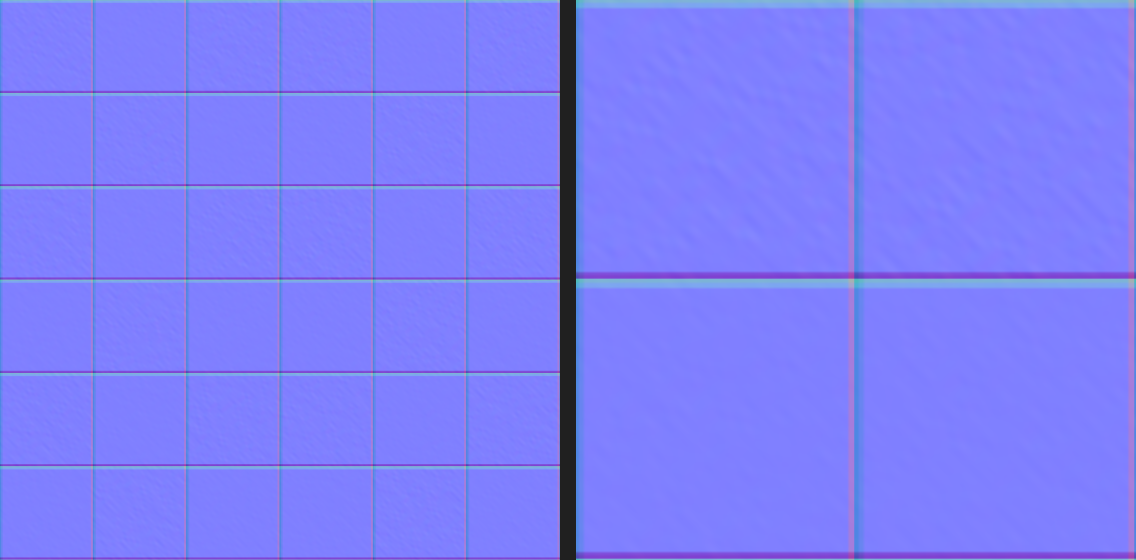
Left, the full canvas; right, a detail of the centre.
A WebGL 1 fragment shader for this texture map:

```glsl
precision highp float;
// Tangent-space normal map of a 6 by 6 grid of square ceramic tiles.
// Each tile has four tinted bevels along its edges, and a finely grained
// face whose roughness alternates between neighbouring tiles.

uniform vec2 u_resolution;

float hash(vec2 cell) {
  vec3 h = fract(vec3(cell.xyx) * vec3(0.1031, 0.1030, 0.0973));
  h += dot(h, h.yzx + 33.33);
  return fract((h.x + h.y) * h.z);
}

// Value noise that repeats after the given whole number of cells.
float wrappedNoise(vec2 q, vec2 period) {
  vec2 cell = floor(q);
  vec2 f = fract(q);
  f = f * f * (3.0 - 2.0 * f);
  vec2 lo = mod(cell, period);
  vec2 hi = mod(cell + 1.0, period);
  return mix(mix(hash(lo), hash(vec2(hi.x, lo.y)), f.x),
             mix(hash(vec2(lo.x, hi.y)), hash(hi), f.x), f.y);
}

// Grain height, stretched along the falling diagonal.
float grainHeight(vec2 p) {
  vec2 diagonal = vec2(p.x + p.y, p.x - p.y);
  float height = 0.0;
  float weight = 0.6;
  vec2 period = vec2(128.0, 80.0);
  for (int i = 0; i < 3; i++) {
    height += weight * wrappedNoise(diagonal * period, period);
    period *= 0.5;
    weight *= 0.9;
  }
  return height;
}

// Strip from the joint (0) to a given width on its positive side.
float strip(float d, float width, float soft, float aa) {
  return smoothstep(-aa, aa, d) * (1.0 - smoothstep(width - soft, width + soft, d));
}

void main() {
  vec2 p = gl_FragCoord.xy / u_resolution;
  vec2 grid = p * 6.0 + vec2(0.006, -0.005);
  vec2 tile = mod(floor(grid), 6.0);
  vec2 joint = fract(grid + 0.5) - 0.5;
  float aa = 3.0 / min(u_resolution.x, u_resolution.y);

  // Face grain: slope of the height field, coarse or fine by tile.
  float rough = mod(mod(tile.x, 3.0) + tile.y, 2.0);
  float stepSize = 0.0016;
  vec2 slope = vec2(
    grainHeight(p + vec2(stepSize, 0.0)) - grainHeight(p - vec2(stepSize, 0.0)),
    grainHeight(p + vec2(0.0, stepSize)) - grainHeight(p - vec2(0.0, stepSize)));
  vec2 tilt = -slope * mix(0.026, 0.055, rough);
  vec3 color = vec3(0.5 + tilt, 1.0 - 2.0 * dot(tilt, tilt));

  // Left and right bevels.
  float left = strip(joint.x, 0.034, 0.008, aa);
  float leftCore = strip(joint.x, 0.016, 0.007, aa);
  float right = strip(-joint.x, 0.021, 0.006, aa);
  color += left * vec3(-0.09, 0.02, -0.06) + leftCore * vec3(-0.10, 0.01, -0.05);
  color += right * vec3(0.15, -0.01, -0.14);

  // Bottom and top bevels.
  float bottom = strip(joint.y, 0.023, 0.006, aa);
  float bottomCore = strip(joint.y, 0.013, 0.006, aa);
  float top = strip(-joint.y, 0.034, 0.007, aa);
  float topCore = strip(-joint.y, 0.015, 0.006, aa);
  color += bottom * vec3(0.0, -0.19, -0.14) + bottomCore * vec3(0.0, -0.05, -0.04);
  color += top * vec3(-0.01, 0.15, -0.06) + topCore * vec3(0.0, 0.05, -0.10);

  gl_FragColor = vec4(clamp(color, 0.0, 1.0), 1.0);
}
```
